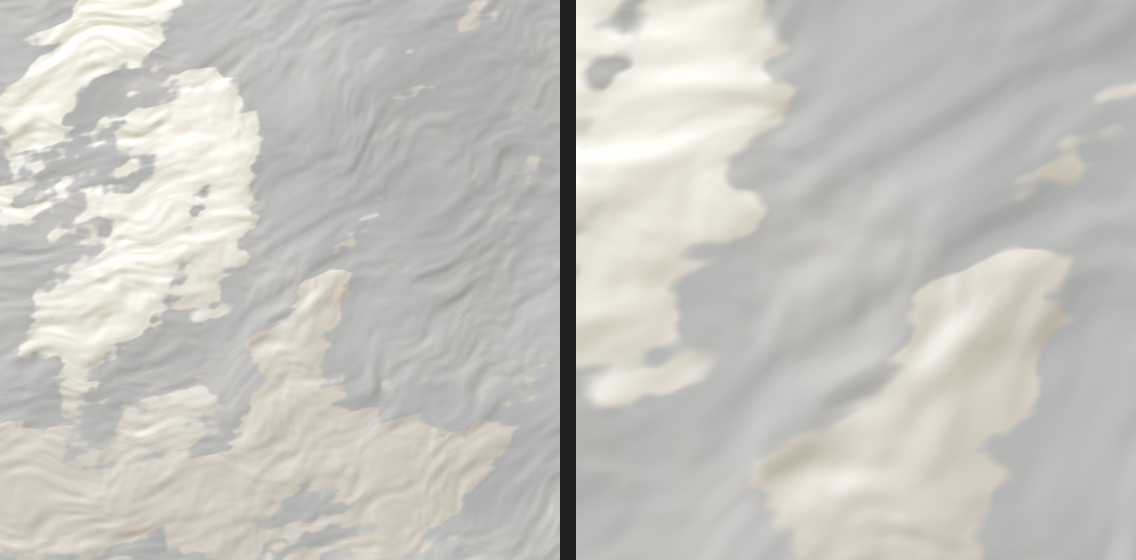
Left: the whole. Right: its middle third, enlarged.
Give the GLSL for this texture, as a WebGL 2 fragment shader.

```glsl
#version 300 es
precision highp float;
// Pale weathered rock face: grey shade broken by diagonal bands of warm sunlight.
// Warped, stretched fractal noise gives the wrinkled relief, lit from the upper left;
// soft capsules with noise-eaten edges decide where the sun reaches the stone.

uniform vec2 u_resolution;
out vec4 fragColor;

const vec3 SHADE_DEEP = vec3(0.695, 0.697, 0.690);
const vec3 SHADE_PALE = vec3(0.765, 0.762, 0.755);
const vec3 SUN_BEIGE = vec3(0.840, 0.805, 0.755);
const vec3 SUN_CREAM = vec3(0.945, 0.935, 0.890);
const vec2 TO_LIGHT = vec2(-0.6, 0.8);

float hash(vec2 cell) {
    vec3 v = fract(cell.xyx * 0.1031);
    v += dot(v, v.yzx + 33.33);
    return fract((v.x + v.y) * v.z);
}

float valueNoise(vec2 p) {
    vec2 cell = floor(p);
    vec2 f = fract(p);
    f = f * f * f * (f * (f * 6.0 - 15.0) + 10.0);
    float low = mix(hash(cell), hash(cell + vec2(1, 0)), f.x);
    float high = mix(hash(cell + vec2(0, 1)), hash(cell + vec2(1, 1)), f.x);
    return mix(low, high, f.y);
}

// Fractal noise, normalised to 0..1
float fbm(vec2 p, int octaves) {
    const mat2 turn = mat2(1.6, 1.2, -1.2, 1.6);
    float sum = 0.0, total = 0.0, amplitude = 0.5;
    for (int i = 0; i < octaves; i++) {
        sum += amplitude * valueNoise(p);
        total += amplitude;
        amplitude *= 0.5;
        p = turn * p + 17.3;
    }
    return sum / total;
}

// Coordinates along and across a direction
vec2 alongAcross(vec2 p, float angle) {
    vec2 dir = vec2(cos(angle), sin(angle));
    return vec2(dot(p, dir), dot(p, vec2(-dir.y, dir.x)));
}

// 1 on the segment a-b, falling linearly to 0 at the radius and below beyond it
float band(vec2 p, vec2 a, vec2 b, float radius) {
    vec2 ab = b - a;
    float t = clamp(dot(p - a, ab) / dot(ab, ab), 0.0, 1.0);
    return 1.0 - length(p - a - ab * t) / radius;
}

// Diagonal wrinkles, flatter on the left side
float rockHeight(vec2 p) {
    vec2 warp = vec2(fbm(p * 7.0, 2), fbm(p * 7.0 + 31.7, 2)) - 0.5;
    vec2 q = p + 0.09 * warp;
    float steep = fbm(alongAcross(q, 0.62) * vec2(15.0, 34.0), 3);
    float flatter = fbm(alongAcross(q, 0.22) * vec2(12.0, 38.0) + 9.0, 3);
    return mix(flatter, steep, smoothstep(0.25, 0.5, p.x));
}

float relief(vec2 p) {
    const float reach = 0.006;
    return rockHeight(p - TO_LIGHT * reach) - rockHeight(p + TO_LIGHT * reach);
}

// Signed sun exposure: positive where light falls
float sunExposure(vec2 p) {
    float reach = -0.2;
    reach = max(reach, band(p, vec2(0.34, 0.77), vec2(0.13, 0.38), 0.13));
    reach = max(reach, band(p, vec2(-0.02, 0.72), vec2(0.20, 0.95), 0.15));
    reach = max(reach, band(p, vec2(0.43, 0.74), vec2(0.36, 0.48), 0.07));
    reach = max(reach, band(p, vec2(0.59, 0.44), vec2(0.50, 0.37), 0.075));
    reach = max(reach, band(p, vec2(0.52, 0.31), vec2(0.44, 0.20), 0.075));
    reach = max(reach, 0.75 * band(p, vec2(0.0, 0.13), vec2(0.75, 0.16), 0.22));
    float patches = fbm(alongAcross(p, 0.9) * vec2(7.0, 13.0) + 4.0, 4) - 0.5;
    float strata = fbm(alongAcross(p, 0.2) * vec2(9.0, 40.0), 3) - 0.5;
    float crumble = fbm(p * 42.0 + 60.0, 2) - 0.5;
    return reach - 0.36 + 1.5 * patches + 0.9 * strata + 0.35 * crumble;
}

void main() {
    vec2 p = gl_FragCoord.xy / u_resolution;
    float slope = relief(p);
    float rough = fbm(p * 8.0 + 20.0, 3);

    // Shaded stone: cool grey with broad tonal drift, warmer and paler at the top
    float tone = fbm(alongAcross(p, 0.7) * vec2(4.0, 7.0) + 12.0, 4);
    float pale = smoothstep(0.25, 0.8, tone + 0.12 * smoothstep(0.6, 1.0, p.y));
    vec3 shade = mix(SHADE_DEEP, SHADE_PALE, pale);
    shade += vec3(0.010, 0.002, -0.004) * (rough - 0.5) * 2.0;
    shade += slope * mix(0.10, 0.20, smoothstep(0.3, 0.65, rough));

    // Sunlit stone: creamy at the upper left, beige and fainter further down
    float glow = smoothstep(0.85, 0.15, distance(p, vec2(0.08, 0.85)));
    vec3 sun = mix(SUN_BEIGE, SUN_CREAM, clamp(glow + 0.7 * (rough - 0.5), 0.0, 1.0));
    sun += slope * mix(vec3(0.24, 0.25, 0.28), vec3(0.34, 0.36, 0.42), glow);

    float exposure = sunExposure(p);
    float lit = smoothstep(-0.06, 0.14, exposure);
    float strength = mix(0.80, 1.0, glow);
    vec3 color = mix(shade, sun, lit * strength);
    color += 0.03 * glow * smoothstep(0.1, 0.5, exposure);
    fragColor = vec4(clamp(color, 0.0, 1.0), 1.0);
}
```
